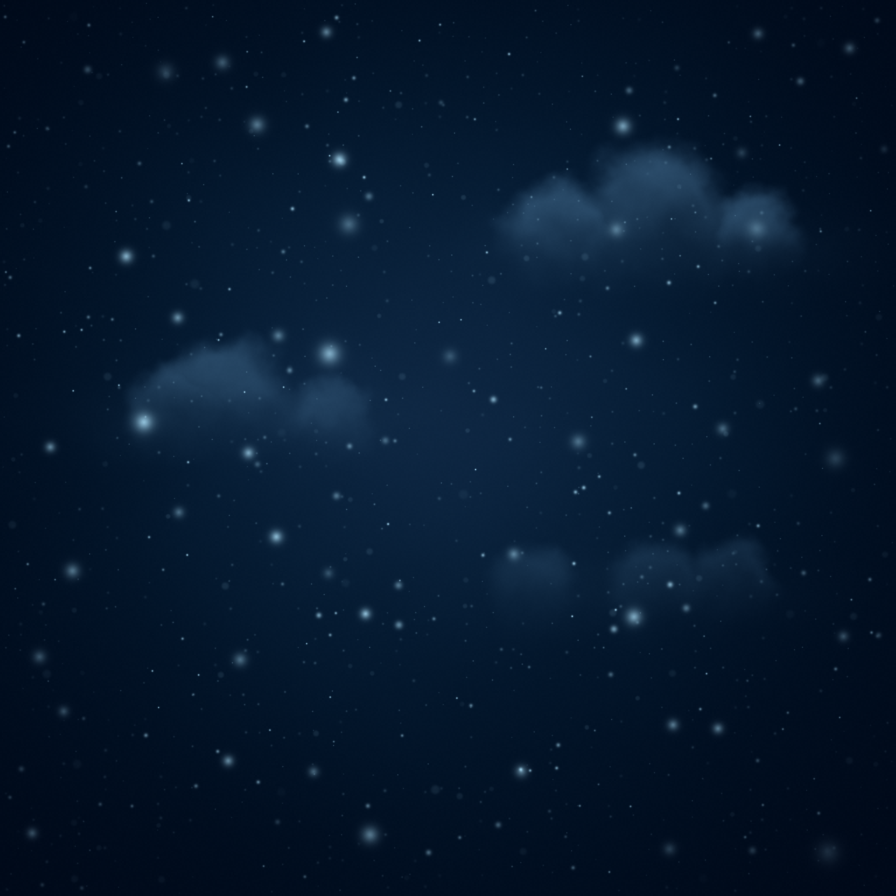
Write a Shadertoy shader that draws this background.

```glsl
// Night sky with a deep blue glow, soft moonlit clouds and scattered glowing stars.

vec3 hash3(vec3 q) {
    uvec3 v = uvec3(ivec3(q)) * 1664525u + 1013904223u;
    v.x += v.y * v.z; v.y += v.z * v.x; v.z += v.x * v.y;
    v ^= v >> 16u;
    v.x += v.y * v.z; v.y += v.z * v.x; v.z += v.x * v.y;
    return vec3(v) * exp2(-32.0);
}

float noise(vec2 p) {
    vec2 i = floor(p), f = fract(p);
    f = f * f * (3.0 - 2.0 * f);
    float a = hash3(vec3(i, 7)).x, b = hash3(vec3(i + vec2(1, 0), 7)).x;
    float c = hash3(vec3(i + vec2(0, 1), 7)).x, d = hash3(vec3(i + 1.0, 7)).x;
    return mix(mix(a, b, f.x), mix(c, d, f.x), f.y);
}

float fbm(vec2 p) {
    float sum = 0.0, amp = 0.5;
    for (int i = 0; i < 4; i++) {
        sum += amp * noise(p);
        p = mat2(1.6, 1.2, -1.2, 1.6) * p + 5.3;
        amp *= 0.5;
    }
    return sum;
}

// One star per occupied grid cell; falloff 2 is a soft dot, 4 a flat disc.
float stars(vec2 p, float grid, float seed, float density, float radius, float falloff) {
    vec2 cell = floor(p * grid);
    vec3 place = hash3(vec3(cell, seed));
    vec3 look = hash3(vec3(cell, seed + 50.0));
    if (place.z > density) return 0.0;
    float r = max(radius * mix(0.45, 1.0, look.x * look.x), 0.7 / iResolution.y);
    float margin = min(0.45, 2.8 * r * grid);
    vec2 center = (cell + mix(vec2(margin), vec2(1.0 - margin), place.xy)) / grid;
    float d = length(p - center) / r;
    return exp(-pow(d, falloff)) * mix(0.3, 1.0, look.y);
}

// Three round puffs (xy center, z radius), lit from above and dissolving at the base.
float cloud(vec2 p, vec3 left, vec3 right, vec3 middle, float base) {
    vec3 puffs[3] = vec3[3](left, right, middle);
    vec2 warp = vec2(fbm(p * 24.0), fbm(p * 24.0 + 40.0)) - 0.47;
    vec2 q = p + 0.035 * warp;
    vec2 skirt = (q - vec2(0.5 * (left.x + right.x), base + 0.04)) / vec2(0.15, 0.045);
    float light = 0.26 * exp(-dot(skirt, skirt));
    for (int i = 0; i < 3; i++) {
        vec2 d = (q - puffs[i].xy) / puffs[i].z;
        float cover = smoothstep(1.15, 0.6, length(d));
        float shade = mix(0.25, 0.72, smoothstep(-0.7, 0.9, d.y));
        light = mix(light, max(light, shade), cover);
    }
    float texture_ = 0.7 + 0.6 * fbm(p * 16.0 + 9.0);
    return light * texture_ * smoothstep(base - 0.025, base + 0.095, q.y);
}

void mainImage(out vec4 fragColor, in vec2 fragCoord) {
    vec2 p = fragCoord / iResolution.y;
    vec2 fromGlow = p - vec2(0.48, 0.55);

    // Sky glow with faint haze
    float glow = exp(-5.4 * dot(fromGlow, fromGlow));
    glow *= 0.82 + 0.38 * fbm(p * 4.0 + 3.0);
    vec3 col = vec3(0.045 * glow * glow, 0.03 + 0.11 * glow, 0.09 + 0.155 * glow);

    // Clouds
    float mist = cloud(p, vec3(0.625, 0.735, 0.066), vec3(0.84, 0.735, 0.055),
                       vec3(0.735, 0.765, 0.08), 0.668);
    mist += 0.85 * cloud(p, vec3(0.195, 0.54, 0.058), vec3(0.365, 0.525, 0.05),
                         vec3(0.255, 0.55, 0.073), 0.48);
    mist += 0.45 * cloud(p, vec3(0.59, 0.335, 0.055), vec3(0.82, 0.35, 0.05),
                         vec3(0.73, 0.335, 0.06), 0.285);
    col = mix(col, vec3(0.23, 0.38, 0.51), min(mist, 1.0));

    // Stars, from faint dust to large glows
    float fade = mix(0.4, 1.0, smoothstep(0.65, 0.25, length(fromGlow)));
    float light = 0.22 * stars(p, 64.0, 1.0, 0.25, 0.0019, 2.0);
    light += 0.13 * stars(p, 30.0, 2.0, 0.13, 0.0055, 4.0);
    light += 0.8 * stars(p, 26.0, 3.0, 0.22, 0.0023, 2.0);
    light += 0.75 * stars(p, 15.0, 4.0, 0.3, 0.0042, 2.0);
    light += 0.9 * stars(p, 9.0, 5.0, 0.5, 0.011, 1.6);
    col = mix(col, vec3(0.64, 0.84, 0.94), min(light * fade, 1.0));

    // Fine grain against banding
    col += 0.006 * (hash3(vec3(floor(p * 512.0), 9)).x - 0.5);
    fragColor = vec4(col, 1.0);
}
```
